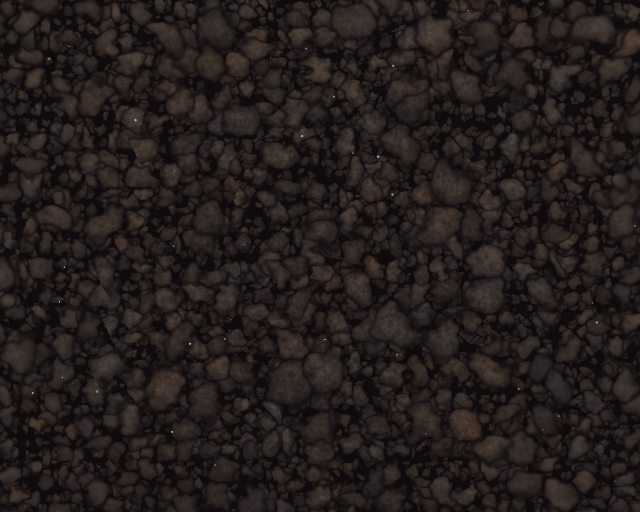
A Shadertoy shader for this texture:

```glsl
// Dark crumbly soil: heaped clods of several sizes with grit, fibres and mineral glints.

const float TAU = 6.28319;
const vec3 GAP_COLOUR = vec3(0.055, 0.037, 0.047);
const vec3 CLOD_COLOUR = vec3(0.240, 0.200, 0.180);
const vec3 PEBBLE_COLOUR = vec3(0.300, 0.235, 0.195);
const vec3 FIBRE_COLOUR = vec3(0.190, 0.140, 0.115);
const vec3 GLINT_COLOUR = vec3(0.700, 0.710, 0.740);

float hash(vec2 p) {
    return fract(sin(dot(p, vec2(127.1, 311.7))) * 43758.5453);
}

vec2 hash2(vec2 p) {
    return vec2(hash(p), hash(p + 37.4));
}

float noise(vec2 p) {
    vec2 cell = floor(p), f = fract(p);
    f = f * f * (3.0 - 2.0 * f);
    float low = mix(hash(cell), hash(cell + vec2(1, 0)), f.x);
    float high = mix(hash(cell + vec2(0, 1)), hash(cell + vec2(1, 1)), f.x);
    return mix(low, high, f.y);
}

vec2 noise2(vec2 p) {
    return vec2(noise(p), noise(p + 31.7)) - 0.5;
}

vec2 rotate(vec2 p, float angle) {
    float c = cos(angle), s = sin(angle);
    return vec2(c * p.x - s * p.y, s * p.x + c * p.y);
}

// Paints one layer of lumps over soil, which holds (brightness, pebble amount).
void addClods(vec2 p, float cells, float density, float level, float softness, inout vec2 soil) {
    vec2 q = p * cells + cells * 3.7;
    q += 0.45 * noise2(q * 1.7) + 0.20 * noise2(q * 5.0);
    vec2 cell = floor(q);
    for (int j = -1; j <= 1; j++)
    for (int i = -1; i <= 1; i++) {
        vec2 id = cell + vec2(i, j);
        if (hash(id + 11.3) > density) continue;
        vec2 shape = hash2(id + 57.3);
        vec2 offset = q - id - mix(vec2(0.15), vec2(0.85), hash2(id));
        float radius = mix(0.32, 0.62, hash(id + 91.7));
        vec2 turned = rotate(offset, shape.x * TAU);
        turned.y *= mix(1.0, 1.5, shape.y);
        float d = length(turned) / radius;

        // Domed body lit from above, with a contact shadow around it.
        float dome = sqrt(max(1.0 - d * d, 0.0));
        float pebble = step(0.985, hash(id + 23.9));
        float tone = mix(0.80, 1.20, hash(id + 71.1)) * level;
        float body = (0.08 + 0.92 * dome) * (1.0 + 0.18 * offset.y / radius) * tone;
        float mask = 1.0 - smoothstep(1.0 - softness, 1.0 + 0.5 * softness, d);
        soil.x *= mix(0.35, 1.0, smoothstep(0.85, 1.35, d));
        soil = mix(soil, vec2(body, pebble), mask);
    }
}

// Rough crumb surface, fading to a smoother one where focus is low.
float crumbTexture(vec2 p, float focus) {
    float coarse = noise(p * 75.0) - 0.5;
    float medium = noise(rotate(p, 0.7) * 150.0) - 0.5;
    float fine = noise(rotate(p, 1.9) * 290.0) - 0.5;
    return 1.0 + 0.28 * coarse + mix(0.18, 0.42, focus) * medium + mix(0.12, 0.36, focus) * fine;
}

float fibre(vec2 p, vec2 start, vec2 span, float width) {
    vec2 d = p - start;
    float t = clamp(dot(d, span) / dot(span, span), 0.0, 1.0);
    return 1.0 - smoothstep(0.4 * width, width, length(d - span * t));
}

float glints(vec2 p, float cells, float density) {
    vec2 q = p * cells, id = floor(q);
    vec2 centre = mix(vec2(0.2), vec2(0.8), hash2(id + 5.1));
    float radius = mix(0.05, 0.12, hash(id + 8.8));
    float spot = 1.0 - smoothstep(0.3 * radius, radius, length(q - id - centre));
    return spot * step(hash(id + 44.2), density) * mix(0.3, 1.0, hash(id + 63.5));
}

void mainImage(out vec4 fragColor, in vec2 fragCoord) {
    vec2 p = fragCoord / iResolution.y;
    float aspect = iResolution.x / iResolution.y;
    float focus = 1.0 - smoothstep(0.25, 0.75, length(p - vec2(0.5 * aspect, 0.5)));
    float softness = mix(0.36, 0.16, focus);
    float coarseness = smoothstep(0.0, 0.8, p.x / aspect + 0.4 * p.y);

    // Fine grit first, largest clods on top.
    vec2 soil = vec2(0.03, 0.0);
    addClods(p, 46.0, 0.95, 0.66, softness, soil);
    addClods(p, 30.0, 0.80, 0.80, softness, soil);
    addClods(p, 20.0, 0.65, 0.93, softness, soil);
    addClods(p, 13.5, mix(0.18, 0.46, coarseness), 1.0, softness, soil);

    // Surface roughness and colour.
    float value = soil.x * crumbTexture(p, focus) * mix(0.95, 1.08, p.y);
    vec3 surface = mix(CLOD_COLOUR, PEBBLE_COLOUR, soil.y);
    surface += vec3(0.012, 0.0, -0.012) * (noise(p * 18.0) * 2.0 - 1.0);
    vec3 colour = mix(GAP_COLOUR, surface, clamp(value, 0.0, 1.3));

    // Sparse plant fibres, bent slightly by noise.
    vec2 bent = p + 0.012 * noise2(p * 22.0);
    for (int k = 0; k < 6; k++) {
        vec2 seed = vec2(float(k), 3.0);
        vec2 start = hash2(seed) * vec2(aspect, 1.0);
        vec2 span = rotate(vec2(mix(0.05, 0.13, hash(seed + 9.0)), 0.0), hash(seed + 4.0) * TAU);
        colour = mix(colour, FIBRE_COLOUR, 0.55 * fibre(bent, start, span, 0.0035));
    }

    colour = mix(colour, GLINT_COLOUR, glints(p, 28.0, 0.035) * smoothstep(0.1, 0.4, value));
    fragColor = vec4(colour, 1.0);
}
```
